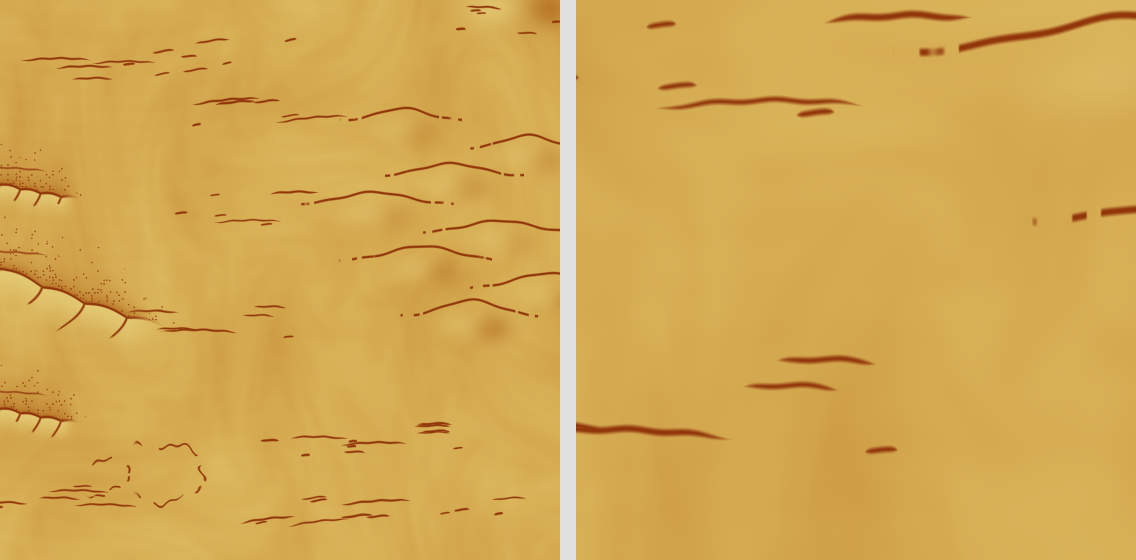
Left, the full canvas; right, a detail of the centre.
This texture is drawn by a Shadertoy shader. Its source:

```glsl
// Ochre parchment-like ground with rust dashes, bell-shaped ridges and stippled cracks.

const vec3 OCHRE_DEEP = vec3(0.795, 0.593, 0.245);
const vec3 OCHRE_PALE = vec3(0.862, 0.722, 0.368);
const vec3 HIGHLIGHT = vec3(0.89, 0.79, 0.45);
const vec3 SHADOW = vec3(0.70, 0.42, 0.12);
const vec3 RUST = vec3(0.57, 0.21, 0.04);
const float SOFT = 0.0016;

vec2 hash2(vec2 p) {
    vec2 q = vec2(dot(p, vec2(127.1, 311.7)), dot(p, vec2(269.5, 183.3)));
    return fract(sin(q) * 43758.5);
}

// Coverage of a soft-edged line from its distance and half width
float inkLine(float dist, float halfWidth) {
    return 1.0 - smoothstep(-SOFT, SOFT, abs(dist) - halfWidth);
}

float blob(vec2 p, vec2 center, vec2 radius) {
    vec2 q = (p - center) / radius;
    return exp(-dot(q, q));
}

// Layered sines, warped and turned at each layer
float mottle(vec2 p) {
    float sum = 0.0, amp = 0.5;
    for (int i = 0; i < 5; i++) {
        p = mat2(0.8, 0.6, -0.6, 0.8) * p * 1.65 + 1.7;
        p += 0.7 * sin(p.yx * 0.8);
        sum += amp * sin(p.x) * sin(p.y);
        amp *= 0.72;
    }
    return sum;
}

// Blunt, slightly bowed and tilted dash
float dash(vec2 p, float halfLength, float tilt, float bow, float halfWidth) {
    float x = p.x / halfLength;
    float y = p.y - tilt * p.x - bow * (1.0 - x * x) - 0.0007 * sin(p.x * 170.0);
    return inkLine(y, halfWidth * (1.0 - pow(x * x, 3.0)));
}

// Clusters of dashes, kept clear of the ridges and cracks
float dashClusters(vec2 p) {
    float ink = 0.0;
    for (int i = 0; i < 18; i++) {
        vec2 cell = vec2(i % 3, i / 3);
        vec2 center = (cell + 0.2 + 0.6 * hash2(cell + 3.0)) / vec2(3.0, 6.0);
        bool ridgeZone = center.x > 0.62 && center.y > 0.36 && center.y < 0.82;
        bool crackZone = center.x < 0.32 && center.y > 0.2 && center.y < 0.8;
        if (ridgeZone || crackZone) continue;
        float tilt = 0.19 * hash2(cell + 9.0).x - 0.05;
        for (int j = 0; j < 6; j++) {
            vec2 seed = vec2(i, j) + 20.0;
            vec2 shift = (hash2(seed) - 0.5) * vec2(0.27, 0.065);
            vec2 size = hash2(seed + 40.0);
            float halfLength = mix(0.008, 0.07, pow(size.x, 2.8));
            float halfWidth = mix(0.0014, 0.0022, size.y);
            shift.y += tilt * shift.x;
            ink = max(ink, dash(p - center - shift, halfLength, tilt, 0.06 * halfLength, halfWidth));
        }
    }
    return ink;
}

// Bell-shaped stroke that breaks into dashes at both ends
float ridge(vec2 p, float width, float height, float seed) {
    float crest = height * exp(-p.x * p.x / (width * width)) + 0.0012 * sin(p.x * 90.0 + seed);
    float breaks = sin(p.x * 260.0 + seed * 3.0) + 0.6 * sin(p.x * 443.0 + seed);
    float reach = (1.5 * width - abs(p.x)) * 40.0;
    float visible = smoothstep(-0.3, 0.3, 0.8 * breaks + reach);
    return visible * inkLine(p.y - crest, 0.0021);
}

// Ragged half ellipse, open to the left
float brokenArc(vec2 p, vec2 radius, float seed) {
    p += 0.006 * sin(p.yx * vec2(95.0, 70.0) + seed) + 0.003 * sin(p.yx * 210.0);
    vec2 q = p / radius;
    float len = length(q);
    float dist = (len - 1.0) * len / max(length(q / radius), 0.001);
    float angle = atan(q.y, q.x);
    float breaks = sin(angle * 9.0 + seed) + 0.9 * sin(angle * 5.3 + seed * 2.0) + 0.3;
    return smoothstep(-0.2, 0.2, breaks) * smoothstep(-0.6, -0.4, q.x) * inkLine(dist, 0.0017);
}

// Crack from the left edge: scalloped line, stems, lit underside, stippled top
vec3 crack(vec3 color, vec2 p, float startY, float len, float drop) {
    float t = p.x / len;
    float spacing = 0.28 * len;
    float edge = startY - drop * t * (1.25 - 0.25 * t) + 0.1 * spacing * abs(sin(3.14159 * p.x / spacing));
    float above = p.y - edge;
    float height = max(above, 0.0), below = max(-above, 0.0);
    float fade = 1.0 - smoothstep(0.8, 1.1, t);
    float upper = smoothstep(-SOFT, SOFT, above);
    float glow = (1.0 - upper) * exp(-pow(below / (0.11 * len + 0.014), 2.0)) * fade;
    color = mix(color, HIGHLIGHT, 0.95 * glow);
    float haze = upper * (0.6 * exp(-height / 0.012) + 0.4 * exp(-height / 0.045)) * fade;
    color = mix(color, SHADOW, 0.95 * haze);

    // Stipple: one dot per cell, thinning with height
    vec2 grid = p / 0.0054;
    vec2 id = floor(grid);
    vec2 spot = 0.3 + 0.4 * hash2(id + 5.0);
    float density = 0.5 * upper * exp(-height / 0.034) * (1.0 - smoothstep(0.6, 1.3, t));
    float speck = 1.0 - smoothstep(0.1, 0.45, length(fract(grid) - spot));
    float chance = 0.015 + hash2(id).x;
    float ink = 0.75 * speck * step(chance, density);

    // Stems hang from the joints and curve to the left
    float s = p.x + 0.3 * below + 5.0 * below * below;
    float joint = floor(s / spacing + 0.5);
    float stemLength = 0.22 * len * (0.4 + hash2(vec2(joint, startY * 50.0)).x);
    float stem = inkLine(s - joint * spacing, 0.0016) * step(s, len) * (1.0 - upper);
    ink = max(ink, stem * (1.0 - smoothstep(0.8, 1.0, below / stemLength)));
    ink = max(ink, inkLine(above, 0.0022) * fade);
    ink = max(ink, 0.8 * dash(p - vec2(0.02, startY + 0.028), 0.06, -0.05, 0.002, 0.0016));
    return mix(color, RUST, ink);
}

void mainImage(out vec4 fragColor, in vec2 fragCoord) {
    vec2 uv = fragCoord / iResolution.xy;

    // Mottled ground with faint horizontal grain
    float tone = 0.61 + 0.35 * mottle(uv * vec2(8.0, 5.5));
    tone += 0.025 * sin(uv.y * 190.0 + 3.0 * sin(uv.x * 9.0)) * (1.0 - uv.x);
    vec3 color = mix(OCHRE_DEEP, OCHRE_PALE, clamp(tone, 0.0, 1.0));
    color = mix(color, SHADOW, 0.75 * blob(uv, vec2(0.98, 0.985), vec2(0.05, 0.034)));
    color = mix(color, HIGHLIGHT, 0.8 * blob(uv, vec2(0.88, 0.985), vec2(0.05, 0.034)));

    // Ridges with a lit face and a shadow to the lower right
    float ink = dashClusters(uv);
    for (int i = 0; i < 8; i++) {
        float n = float(i);
        vec2 center = vec2(0.64 + 0.36 * fract(0.22 + 0.62 * n), 0.785 - 0.05 * n);
        vec2 vary = hash2(vec2(n, 7.0));
        vec2 p = uv - center;
        color = mix(color, HIGHLIGHT, 0.4 * blob(p, vec2(-0.015, -0.014), vec2(0.045, 0.024)));
        color = mix(color, SHADOW, (0.12 + 0.48 * vary.x) * blob(p, vec2(0.04, -0.022), vec2(0.033, 0.027)));
        ink = max(ink, ridge(p, 0.056 + 0.024 * vary.y, 0.019 + 0.012 * vary.x, n));
    }

    // Nested curl near the lower left
    for (int i = 0; i < 2; i++) {
        float n = float(i);
        vec2 center = vec2(0.28 - 0.1 * n, 0.155 - 0.008 * n);
        ink = max(ink, brokenArc(uv - center, vec2(0.085, 0.052) * (1.0 - 0.4 * n), 1.0 + 2.0 * n));
    }
    color = mix(color, RUST, ink);

    // Three cracks, the middle one longest
    for (int i = 0; i < 3; i++) {
        float n = float(i), side = abs(n - 1.0);
        color = crack(color, uv, 0.67 - 0.1 * n - 0.05 * n * n, 0.27 - 0.14 * side, 0.1 - 0.075 * side);
    }
    fragColor = vec4(color, 1.0);
}
```
